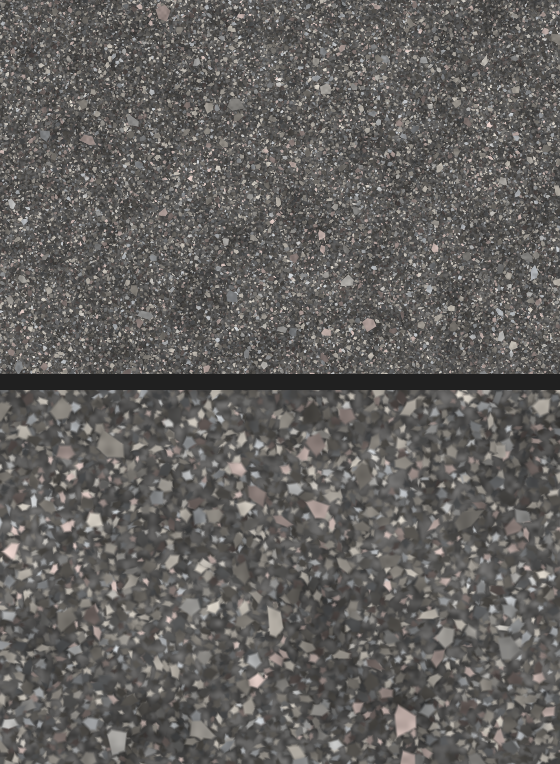
Top: the whole. Bottom: its middle third, enlarged.
A WebGL 1 fragment shader for this texture:

```glsl
precision highp float;
uniform vec2 u_resolution;

#define SOFTNESS 0.0018
#define BINDER_TONE 0.342
#define GRIT 0.2
#define DARK_STONE 0.25
#define LIGHT_STONE 0.78
#define TONE_SKEW 1.7
#define TINT_STRENGTH 0.65
#define PATCHINESS 0.4
#define SHADOW 0.06

const vec3 BEIGE = vec3(1.05, 1.0, 0.92);
const vec3 PINK = vec3(1.13, 0.97, 0.92);
const vec3 SLATE = vec3(0.97, 1.0, 1.03);
const vec3 BINDER_TINT = vec3(1.0, 0.99, 0.98);

vec3 hash3(vec2 p) {
  vec3 q = fract(p.xyx * vec3(0.1031, 0.1030, 0.0973));
  q += dot(q, q.yxz + 33.33);
  return fract((q.xxy + q.yzz) * q.zyx);
}

float valueNoise(vec2 p) {
  vec2 cell = floor(p), f = fract(p);
  f = f * f * (3.0 - 2.0 * f);
  float low = mix(hash3(cell).x, hash3(cell + vec2(1.0, 0.0)).x, f.x);
  float high = mix(hash3(cell + vec2(0.0, 1.0)).x, hash3(cell + 1.0).x, f.x);
  return mix(low, high, f.y);
}

mat2 rotation(float angle) {
  float c = cos(angle), s = sin(angle);
  return mat2(c, s, -s, c);
}

// Signed distance to an uneven five-sided chip
float chipDistance(vec2 q, float radius, vec2 id) {
  vec3 shape = hash3(id + 71.3);
  q = rotation(shape.x * 6.2832) * q;
  q.y *= mix(1.0, 1.75, shape.y);
  float d = -1.0;
  for (int i = 0; i < 5; i++) {
    float k = float(i);
    vec2 h = hash3(id + 13.7 * (k + 1.0)).xy;
    float angle = 1.2566 * (k + 0.6 * (h.x - 0.5));
    d = max(d, dot(q, vec2(cos(angle), sin(angle))) - radius * (0.7 + 0.5 * h.y));
  }
  return d;
}

vec3 stoneColor(vec2 id, float lift) {
  vec3 h = hash3(id + 191.9);
  float tone = mix(DARK_STONE, LIGHT_STONE, pow(h.x, TONE_SKEW));
  tone = mix(tone, 0.64, lift);
  vec3 tint = mix(SLATE, BEIGE, smoothstep(0.05, 0.55, h.y));
  tint = mix(tint, PINK, step(0.86 - 0.15 * lift, h.z));
  return tone * mix(vec3(1.0), tint, TINT_STRENGTH);
}

// One size class of stones: density is cells per canvas height
vec3 addStones(vec3 color, vec2 p, float density, float share, float lift, float seed) {
  vec2 g = rotation(seed) * p * density + seed * 37.0;
  vec2 cell = floor(g);
  float soft = max(SOFTNESS, 0.6 / u_resolution.y) * density;
  for (int y = -1; y <= 1; y++) {
    for (int x = -1; x <= 1; x++) {
      vec2 id = cell + vec2(float(x), float(y));
      vec3 h = hash3(id + seed * 53.0);
      if (h.z < share) {
        vec2 center = id + 0.5 + 0.7 * (h.xy - 0.5);
        float radius = mix(0.3, 0.53, hash3(id + 7.1).y);
        float d = chipDistance(g - center, radius, id + seed);
        float cover = smoothstep(soft, -soft, d);
        color *= 1.0 - SHADOW * (1.0 - smoothstep(0.0, 2.5 * soft, d));
        vec3 stone = stoneColor(id + seed, lift);
        stone *= 0.9 + 0.2 * valueNoise(p * 130.0 + seed);
        color = mix(color, stone, cover);
      }
    }
  }
  return color;
}

void main() {
  vec2 p = gl_FragCoord.xy / u_resolution.y;

  // Dark binder with fine grit
  float grit = valueNoise(p * 170.0) - 0.5;
  vec3 color = BINDER_TINT * (BINDER_TONE + GRIT * grit);

  // Stones from sand to scattered pebbles, darker in patches
  float patches = valueNoise(p * 14.0) * 0.5 + valueNoise(p * 33.0 + 9.0) * 0.5 - 0.5;
  color = addStones(color, p, 165.0, 0.6, 0.0, 0.4);
  color = addStones(color, p, 118.0, 0.52, 0.0, 1.1);
  color = addStones(color, p, 78.0, 0.28, 0.06, 2.3);
  color *= 1.0 + PATCHINESS * patches;
  color = addStones(color, p, 44.0, 0.065, 0.4, 3.2);
  color = addStones(color, p, 25.0, 0.016, 0.6, 4.5);

  gl_FragColor = vec4(color, 1.0);
}
```
